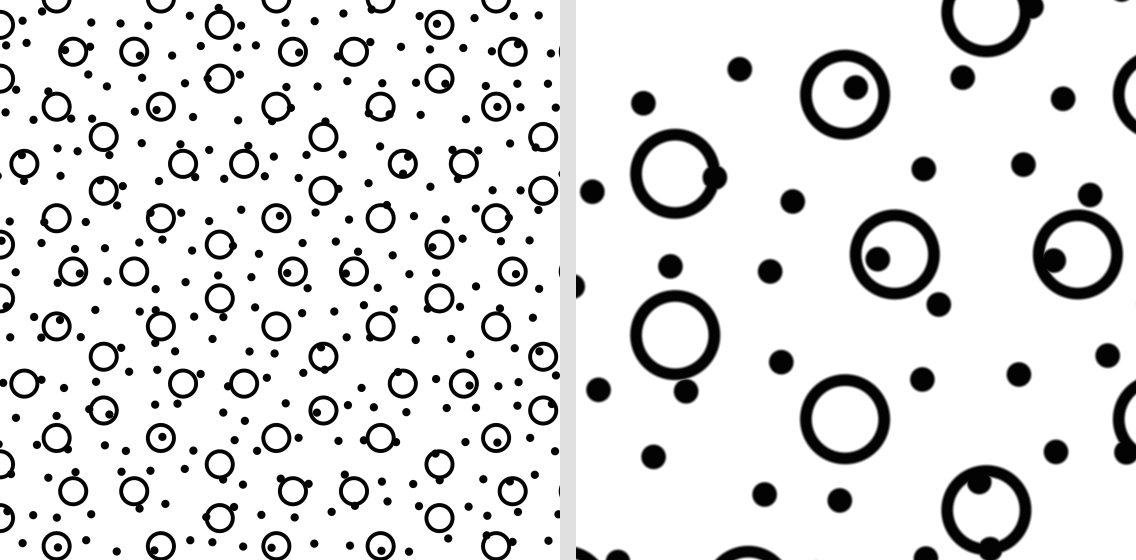
Left, the full canvas; right, a detail of the centre.
This pattern is drawn by a three.js fragment shader. Its source:

```glsl
// Black rings on a checkered lattice with small dots scattered over white.
varying vec2 vUv;

const float CELL = 0.1962;

vec2 hash2(vec2 c) {
  vec2 h = vec2(dot(c, vec2(127.1, 311.7)), dot(c, vec2(269.5, 183.3)));
  return fract(sin(h) * 43758.5453);
}

float ring(vec2 d) {
  return abs(length(d) - 0.0233) - 0.0035;
}

// Cells alternate between upright and level pairs; a single ring sits at each corner.
float ringLattice(vec2 p) {
  vec2 cell = floor(p / CELL + 0.5);
  vec2 odd = mod(cell, 2.0);
  vec2 nudge = vec2(-0.011 * max(odd.x, odd.y), 0.004 * odd.y);
  vec2 d = abs(p - cell * CELL - nudge);
  float level = mod(cell.x + cell.y, 2.0);
  d -= mix(vec2(0.0, 0.048), vec2(0.0545, 0.0), level);

  vec2 corner = floor(p / CELL);
  vec2 cornerOdd = mod(corner, 2.0);
  vec2 shift = vec2(0.003 - 0.010 * cornerOdd.x, 0.003 * cornerOdd.y);
  vec2 e = p - (corner + 0.5) * CELL - shift;
  return min(ring(d), ring(e));
}

// Cellular scatter: one jittered dot per cell, rows staggered by half a cell.
float dotScatter(vec2 p) {
  vec2 q = p * 17.0;
  float nearest = 9.0;
  for (int j = -1; j <= 1; j++) {
    float row = floor(q.y) + float(j);
    float stagger = 0.5 * mod(row, 2.0);
    for (int i = -1; i <= 1; i++) {
      vec2 id = vec2(floor(q.x - stagger) + float(i), row);
      vec2 center = id + vec2(stagger, 0.0) + 0.5 + (hash2(id + 7.0) - 0.5) * 0.56;
      nearest = min(nearest, length(q - center));
    }
  }
  return nearest / 17.0 - 0.0073;
}

void main() {
  // Lattice origin lies on the left edge, just below the top
  vec2 latticePos = vec2(vUv.x, 0.9076 - vUv.y);
  float shape = min(ringLattice(latticePos), dotScatter(vUv));
  float paper = smoothstep(-0.0012, 0.0012, shape);
  gl_FragColor = vec4(mix(vec3(0.01), vec3(1.0), paper), 1.0);
}
```
